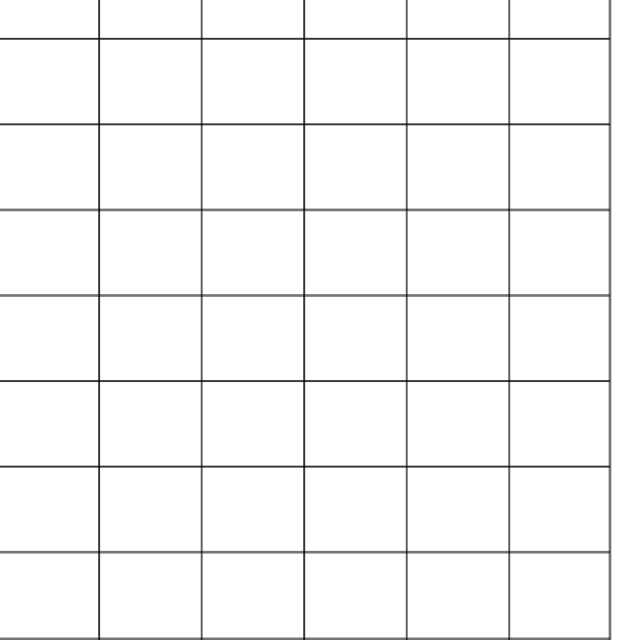
A Shadertoy shader for this pattern:

```glsl
#define COLUMNS 6
#define ROWS 8
#define CELL vec2(0.1602, 0.1337)
#define FIRST_LINE vec2(0.1549, 0.0035)
#define RIGHT_EDGE 0.9531
#define BOTTOM_EDGE 0.0018
#define THIN 0.0015
#define THICK 0.0021
#define DARK_INK 0.20
#define MID_INK 0.36
#define SOFT_INK 0.46
#define SOFTNESS 0.0011

// Brightness left by one ruled line at a given distance from its centre
float ruledLine(float dist, float halfWidth, float ink, float pixel) {
    float edge = max(SOFTNESS, 0.6 * pixel);
    float coverage = 1.0 - smoothstep(halfWidth - edge, halfWidth + edge, abs(dist));
    return mix(1.0, ink, coverage);
}

void mainImage(out vec4 fragColor, in vec2 fragCoord) {
    vec2 uv = fragCoord / iResolution.xy;
    vec2 pixel = 1.0 / iResolution.xy;

    // Upright lines: the first and third are dark, the last is a soft border
    float columnShade = 1.0;
    for (int i = 0; i < COLUMNS; i++) {
        float x = min(FIRST_LINE.x + CELL.x * float(i), RIGHT_EDGE);
        bool isBorder = i == COLUMNS - 1;
        bool isDark = i % 2 == 0 && i < 3;
        float ink = isBorder ? SOFT_INK : (isDark ? DARK_INK : MID_INK);
        float halfWidth = isBorder ? THICK : THIN;
        columnShade = min(columnShade, ruledLine(uv.x - x, halfWidth, ink, pixel.x));
    }

    // Level lines: pairs of soft and dark strokes alternate upwards
    float rowShade = 1.0;
    for (int j = 0; j < ROWS; j++) {
        float y = j == 0 ? BOTTOM_EDGE : FIRST_LINE.y + CELL.y * float(j);
        bool isDark = j % 4 > 1;
        float ink = isDark ? DARK_INK : SOFT_INK;
        float halfWidth = isDark ? THIN : THICK;
        rowShade = min(rowShade, ruledLine(uv.y - y, halfWidth, ink, pixel.y));
    }

    // Level lines stop at the right border; crossings darken
    float inside = 1.0 - smoothstep(-pixel.x, pixel.x, uv.x - RIGHT_EDGE);
    float shade = columnShade * mix(1.0, rowShade, inside);
    fragColor = vec4(vec3(shade), 1.0);
}
```
